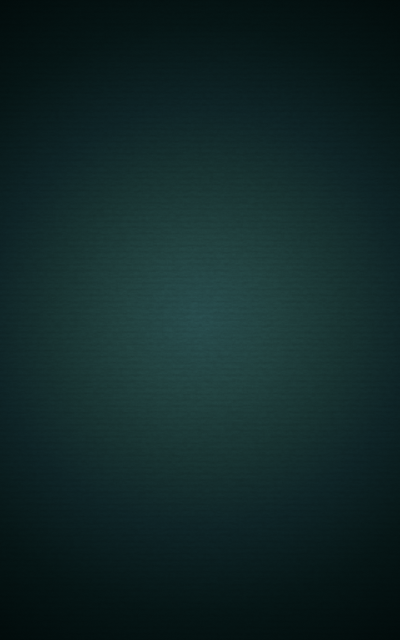
Give the GLSL for this background, as a WebGL 2 fragment shader.

```glsl
#version 300 es
precision highp float;

uniform vec2 u_resolution;
out vec4 fragColor;

// Glow: colours by distance from the centre, in canvas heights
const int STOPS = 6;
const float STOP_RADIUS[STOPS] = float[](0.0, 0.12, 0.23, 0.33, 0.46, 0.60);
const vec3 STOP_COLOR[STOPS] = vec3[](
    vec3(0.155, 0.297, 0.300),
    vec3(0.130, 0.254, 0.246),
    vec3(0.092, 0.196, 0.191),
    vec3(0.056, 0.140, 0.150),
    vec3(0.023, 0.084, 0.084),
    vec3(0.006, 0.043, 0.042));
const vec2 GLOW_CENTER = vec2(0.0, 0.504);

// Woven texture, as shares of the local brightness
const float RIB_COUNT = 104.0;
const float RIB_DEPTH = 0.045;
const float RIB_WOBBLE = 0.16;
const vec2 THREAD_SCALE = vec2(170.0, 420.0);
const float THREAD_DEPTH = 0.07;
const float GRAIN_SCALE = 512.0;
const float GRAIN_DEPTH = 0.05;

float hash(vec2 p) {
    vec3 q = fract(vec3(p.xyx) * 0.1031);
    q += dot(q, q.yzx + 33.33);
    return fract((q.x + q.y) * q.z);
}

float valueNoise(vec2 p) {
    vec2 cell = floor(p);
    vec2 f = fract(p);
    f = f * f * (3.0 - 2.0 * f);
    float low = mix(hash(cell), hash(cell + vec2(1.0, 0.0)), f.x);
    float high = mix(hash(cell + vec2(0.0, 1.0)), hash(cell + vec2(1.0)), f.x);
    return mix(low, high, f.y);
}

vec3 glowColor(float radius) {
    vec3 color = STOP_COLOR[0];
    for (int i = 1; i < STOPS; i++) {
        float t = (radius - STOP_RADIUS[i - 1]) / (STOP_RADIUS[i] - STOP_RADIUS[i - 1]);
        color = mix(color, STOP_COLOR[i], clamp(t, 0.0, 1.0));
    }
    return color;
}

// Narrow dark grooves between broad, slightly uneven ribs
float ribShade(vec2 p) {
    float wobble = (valueNoise(p * vec2(90.0, RIB_COUNT)) - 0.5) * RIB_WOBBLE;
    float wave = 0.5 + 0.5 * cos(6.28318 * (p.y * RIB_COUNT + wobble));
    return 0.375 - wave * wave;
}

void main() {
    // Height runs from 0 to 1, x is centred
    vec2 p = (gl_FragCoord.xy - vec2(0.5 * u_resolution.x, 0.0)) / u_resolution.y;
    vec3 color = glowColor(distance(p, GLOW_CENTER));

    // Ribs, short threads and fine grain
    float thread = valueNoise(p * THREAD_SCALE + 300.0) - 0.5;
    float grain = valueNoise(p * GRAIN_SCALE + 700.0) - 0.5;
    color *= 1.0 + RIB_DEPTH * ribShade(p) + THREAD_DEPTH * thread + GRAIN_DEPTH * grain;

    // Dither of one colour step against banding
    color += (hash(gl_FragCoord.xy) - 0.5) / 255.0;
    fragColor = vec4(color, 1.0);
}
```
